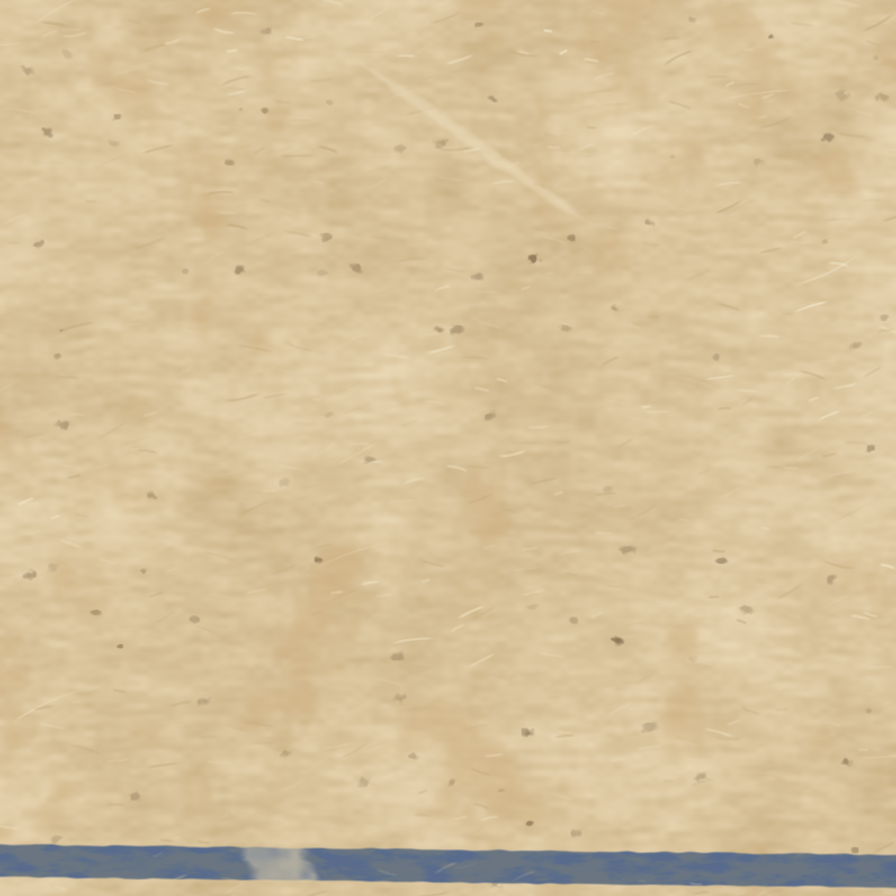
This texture is drawn by a Shadertoy shader. Its source:

```glsl
// Aged cream paper with soft mottling, pressed fibres, dark flecks and a faint
// crease, crossed near the bottom by a worn blue printed rule.
// Layered value noise makes the paper; jittered grids scatter fibres and flecks.

const vec3 PAPER = vec3(0.857, 0.773, 0.618);
const vec3 TONE_STEP = vec3(0.030, 0.037, 0.046);
const vec3 TAN_STAIN = vec3(0.800, 0.675, 0.480);
const vec3 PALE_FIBRE = vec3(0.950, 0.900, 0.780);
const vec3 FLECK_BROWN = vec3(0.420, 0.330, 0.220);
const vec3 INK_BLUE = vec3(0.345, 0.420, 0.550);
const vec3 INK_GREY = vec3(0.415, 0.460, 0.505);
const vec3 INK_WORN = vec3(0.690, 0.675, 0.625);

float hash(vec2 p, float seed) {
    vec3 q = fract(vec3(p.xyx + seed * 7.31) * vec3(0.1031, 0.1030, 0.0973));
    q += dot(q, q.yzx + 33.33);
    return fract((q.x + q.y) * q.z);
}

float noise(vec2 p, float seed) {
    vec2 cell = floor(p), f = fract(p);
    f = f * f * (3.0 - 2.0 * f);
    float low = mix(hash(cell, seed), hash(cell + vec2(1, 0), seed), f.x);
    float high = mix(hash(cell + vec2(0, 1), seed), hash(cell + vec2(1, 1), seed), f.x);
    return mix(low, high, f.y);
}

float fbm(vec2 p, float seed) {
    float sum = 0.0, weight = 0.5;
    for (int i = 0; i < 4; i++) {
        sum += weight * noise(p, seed + float(i));
        p = mat2(1.6, 1.2, -1.2, 1.6) * p;
        weight *= 0.5;
    }
    return sum / 0.9375;
}

float segmentDistance(vec2 p, vec2 a, vec2 b) {
    vec2 ap = p - a, ab = b - a;
    return length(ap - ab * clamp(dot(ap, ab) / dot(ab, ab), 0.0, 1.0));
}

// Thin, slightly bowed, mostly level hairs; returns their brightest coverage.
float fibres(vec2 p, float density, float width, float seed) {
    vec2 home = floor(p * density);
    float cover = 0.0;
    for (int y = -1; y <= 1; y++)
    for (int x = -1; x <= 1; x++) {
        vec2 cell = home + vec2(x, y);
        vec2 centre = (cell + vec2(hash(cell, seed), hash(cell, seed + 1.0))) / density;
        float angle = 0.9 * (hash(cell, seed + 2.0) - 0.4);
        float halfLength = mix(0.15, 0.5, hash(cell, seed + 3.0)) / density;
        vec2 d = p - centre;
        d = vec2(d.x * cos(angle) + d.y * sin(angle), d.y * cos(angle) - d.x * sin(angle));
        float bow = 0.25 * (hash(cell, seed + 4.0) - 0.5);
        d.y += bow * d.x * d.x / halfLength;
        float body = 1.0 - smoothstep(0.3 * width, 1.6 * width, abs(d.y));
        float ends = 1.0 - smoothstep(0.5, 1.0, abs(d.x) / halfLength);
        cover = max(cover, body * ends * pow(hash(cell, seed + 5.0), 4.0));
    }
    return cover;
}

// Soft irregular flecks, present in a given share of the grid cells.
float flecks(vec2 p, float density, float share, float radius, float seed) {
    vec2 cell = floor(p * density);
    vec2 jitter = 0.2 + 0.6 * vec2(hash(cell, seed), hash(cell, seed + 1.0));
    vec2 d = p - (cell + jitter) / density;
    d.y = 1.4 * d.y + 0.5 * (hash(cell, seed + 2.0) - 0.5) * d.x;
    float size = radius * mix(0.5, 1.2, hash(cell, seed + 3.0));
    float ragged = length(d) + size * 0.9 * (noise(p * 230.0, seed) - 0.5);
    float present = step(hash(cell, seed + 4.0), share);
    float strength = mix(0.3, 1.0, hash(cell, seed + 5.0));
    return present * strength * (1.0 - smoothstep(0.3 * size, 1.3 * size, ragged));
}

vec3 paperColor(vec2 p) {
    // Mottling and a fine horizontal grain that drifts in direction
    vec2 flow = p + vec2(0.0, 0.025 * fbm(p * 7.0, 11.0));
    float tone = 3.0 * (fbm(p * 7.0, 20.0) - 0.5);
    tone += 1.5 * (fbm(p * vec2(16.0, 28.0), 30.0) - 0.5);
    tone += 1.4 * (noise(flow * vec2(32.0, 125.0), 40.0) - 0.5);
    tone += 0.8 * (noise(p * vec2(100.0, 160.0), 50.0) - 0.5);
    vec3 color = PAPER + TONE_STEP * tone;
    color = mix(color, TAN_STAIN, 0.45 * smoothstep(0.58, 0.82, fbm(p * vec2(13.0, 11.0), 60.0)));

    // Hairs gather in patches
    float patches = smoothstep(0.35, 0.7, fbm(p * 5.0, 70.0));
    color = mix(color, PALE_FIBRE, (0.2 + 0.5 * patches) * fibres(p, 26.0, 0.0016, 80.0));
    color = mix(color, PALE_FIBRE, 0.9 * fibres(p, 9.0, 0.0014, 90.0) * patches);
    color = mix(color, TAN_STAIN * 0.9, 0.35 * fibres(p, 22.0, 0.0016, 100.0));

    // Broken diagonal crease
    float crease = segmentDistance(p, vec2(0.36, 0.96), vec2(0.70, 0.72));
    crease += 0.012 * (fbm(p * 22.0, 110.0) - 0.5);
    float creaseWear = smoothstep(0.3, 0.65, noise(p * 18.0, 112.0));
    color = mix(color, PALE_FIBRE, 0.4 * creaseWear * (1.0 - smoothstep(0.001, 0.009, crease)));

    color = mix(color, FLECK_BROWN, 0.8 * flecks(p, 9.0, 0.24, 0.0075, 120.0));
    return mix(color, FLECK_BROWN, 0.38 * flecks(p, 21.0, 0.17, 0.0065, 130.0));
}

vec3 inkColor(vec2 p) {
    float fade = fbm(p * vec2(35.0, 95.0), 140.0);
    vec3 color = mix(INK_BLUE, INK_GREY, smoothstep(0.3, 0.65, fade));
    float wornSpot = abs(p.x - 0.312 + 0.4 * (p.y - 0.035)) + 0.02 * (fade - 0.5);
    float worn = 1.0 - smoothstep(0.025, 0.042, wornSpot);
    worn = max(worn, 0.45 * fibres(p, 28.0, 0.0015, 150.0));
    return mix(color, INK_WORN, worn * mix(0.55, 1.0, noise(p * 85.0, 160.0)));
}

void mainImage(out vec4 fragColor, in vec2 fragCoord) {
    vec2 p = fragCoord / iResolution.y;
    float ruleOffset = abs(p.y - mix(0.0395, 0.0275, p.x));
    ruleOffset += 0.002 * (noise(p * vec2(70.0, 40.0), 170.0) - 0.5);
    float rule = 1.0 - smoothstep(0.0165, 0.0200, ruleOffset);
    fragColor = vec4(mix(paperColor(p), inkColor(p), rule), 1.0);
}
```
